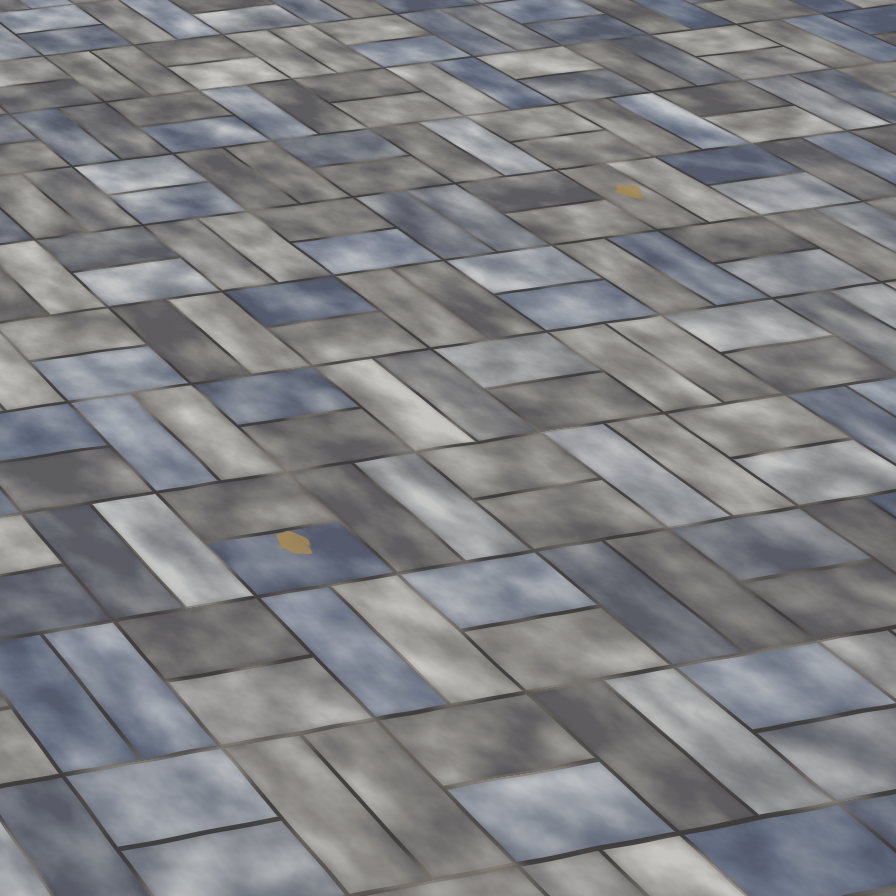
Write a Shadertoy shader that draws this texture.

```glsl
const vec3 CHARCOAL = vec3(0.36, 0.36, 0.38);
const vec3 ASH = vec3(0.53, 0.53, 0.53);
const vec3 PALE = vec3(0.72, 0.73, 0.74);
const vec3 SLATE_TINT = vec3(0.91, 0.99, 1.13);
const vec3 WARM_TINT = vec3(1.02, 1.0, 0.97);
const vec3 JOINT_DARK = vec3(0.24, 0.23, 0.23);
const vec3 JOINT_SAND = vec3(0.47, 0.44, 0.40);
const vec3 LEAF = vec3(0.66, 0.54, 0.32);

// Ground plane (u right, v towards the viewer) to canvas, y down
const mat3 GROUND_TO_CANVAS = mat3(
    0.1581, -0.0180, 0.0116,
    0.0970, 0.0714, -0.0773,
    0.5964, 0.6146, 1.0);

vec2 hash22(vec2 p) {
    vec3 q = fract(p.xyx * vec3(0.1031, 0.1030, 0.0973));
    q += dot(q, q.yzx + 33.33);
    return fract((q.xx + q.yz) * q.zy);
}

float cornerSlope(vec2 cell, vec2 corner, vec2 f) {
    return dot(hash22(cell + corner) * 2.0 - 1.0, f - corner);
}

float gradientNoise(vec2 p) {
    vec2 i = floor(p), f = p - i;
    vec2 s = f * f * f * (f * (f * 6.0 - 15.0) + 10.0);
    float low = mix(cornerSlope(i, vec2(0, 0), f), cornerSlope(i, vec2(1, 0), f), s.x);
    float high = mix(cornerSlope(i, vec2(0, 1), f), cornerSlope(i, vec2(1, 1), f), s.x);
    return mix(low, high, s.y);
}

float fbm(vec2 p) {
    float sum = 0.0, amplitude = 1.0;
    for (int i = 0; i < 3; i++) {
        sum += amplitude * gradientNoise(p);
        p = p * 2.03 + 17.3;
        amplitude *= 0.45;
    }
    return sum;
}

vec2 toGround(vec2 canvas) {
    vec3 g = inverse(GROUND_TO_CANVAS) * vec3(canvas.x, 1.0 - canvas.y, 1.0);
    return g.xy / g.z;
}

vec3 stoneColor(float tone, float blue) {
    vec3 color = mix(CHARCOAL, ASH, clamp(tone * 2.0, 0.0, 1.0));
    color = mix(color, PALE, clamp(tone * 2.0 - 1.0, 0.0, 1.2));
    return color * mix(WARM_TINT, SLATE_TINT, blue * clamp(1.25 - tone, 0.0, 1.0));
}

// Basket weave: square blocks of two bricks, turned in alternate blocks
vec3 paving(vec2 ground, vec2 pixel) {
    vec2 p = ground + 0.012 * vec2(gradientNoise(ground * 3.0), gradientNoise(ground * 3.0 + 40.0));
    vec2 block = floor(p), f = p - block;
    if (mod(block.x + block.y, 2.0) > 0.5) {
        f = f.yx;
        pixel = pixel.yx;
    }
    float side = step(0.5, f.x);
    vec2 brick = vec2(f.x * 2.0 - side, f.y);
    vec2 id = block * vec2(2.0, 1.0) + vec2(side + 200.0, 100.0);
    vec2 random = hash22(id);

    // Brick tone, cloudy staining and fine grain
    float stain = fbm(f * vec2(2.6, 2.1) + random * 60.0 + id * 3.7);
    float grain = gradientNoise(ground * 24.0);
    float tone = mix(0.13, 0.80, random.x) + 0.80 * stain + 0.07 * grain;
    vec3 color = stoneColor(clamp(tone, 0.0, 1.1), smoothstep(0.3, 0.95, random.y));

    // Worn rims and joints, partly filled with sand
    vec2 edge = min(brick, 1.0 - brick) * vec2(0.5, 1.0);
    color *= 1.0 - 0.07 * (1.0 - smoothstep(0.01, 0.06, min(edge.x, edge.y)));
    vec2 halfWidth = vec2(0.014);
    vec2 gap = 1.0 - smoothstep(halfWidth - 0.7 * pixel, halfWidth + 0.7 * pixel, edge);
    float fill = smoothstep(-0.2, 0.4, gradientNoise(ground * 2.3 + 9.0));
    float depth = mix(0.95, 0.6, fill);
    return mix(color, mix(JOINT_DARK, JOINT_SAND, fill), max(gap.x, gap.y) * depth);
}

// Coverage of sparse leaf scraps, at most one per ground cell
float leafScraps(vec2 ground, float pixel) {
    vec2 cell = floor(ground);
    vec2 random = hash22(cell + 371.0);
    vec2 center = 0.25 + 0.5 * hash22(cell + 83.0);
    float radius = mix(0.05, 0.11, random.y);
    float d = length(ground - cell - center) - radius + 0.09 * gradientNoise(ground * 11.0);
    return step(0.955, random.x) * (1.0 - smoothstep(-pixel, pixel, d));
}

void mainImage(out vec4 fragColor, in vec2 fragCoord) {
    vec2 ground = toGround(fragCoord / iResolution.xy);
    vec2 dx = dFdx(ground), dy = dFdy(ground);
    vec2 pixel = sqrt(dx * dx + dy * dy);
    vec3 color = paving(ground, pixel);
    color = mix(color, LEAF, 0.8 * leafScraps(ground, max(pixel.x, pixel.y)));
    fragColor = vec4(color, 1.0);
}
```
